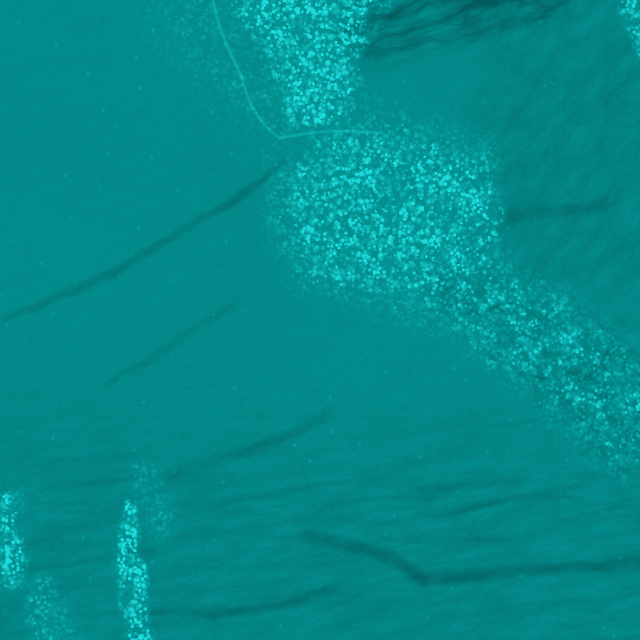
A Shadertoy shader for this texture:

```glsl
// Teal aerial terrain: calm slopes, dark creases, a pale path and bright speckled patches.

vec2 hash2(vec2 p) {
    vec3 q = fract(p.xyx * vec3(0.1031, 0.1030, 0.0973));
    q += dot(q, q.yzx + 33.33);
    return fract((q.xx + q.yz) * q.zy);
}

// Cellular noise: x = distance to nearest seed, y = random value of that seed
vec2 cells(vec2 p) {
    vec2 cell = floor(p), best = vec2(9.0, 0.0);
    for (int j = -1; j <= 1; j++)
    for (int i = -1; i <= 1; i++) {
        vec2 id = cell + vec2(i, j);
        vec2 seed = hash2(id + 400.0);
        float d = length(id + seed - p);
        if (d < best.x) best = vec2(d, hash2(id + 731.0).x);
    }
    return best;
}

// Layered sines, roughly -1 to 1
float waves(vec2 p) {
    float sum = 0.0, amp = 0.5;
    for (int i = 0; i < 4; i++) {
        sum += amp * sin(p.x + 1.7 * sin(p.y)) * cos(p.y * 0.9 + float(i));
        p = mat2(1.3, 1.4, -1.4, 1.3) * p + 2.1;
        amp *= 0.62;
    }
    return sum;
}

// Stretched layers of cells running along an angle, centred on zero
float streaks(vec2 p, float angle, float scale, float stretch) {
    float c = cos(angle), s = sin(angle), sum = 0.0, amp = 1.0;
    vec2 q = vec2(c * p.x + s * p.y, (c * p.y - s * p.x) * stretch) * scale;
    for (int i = 0; i < 3; i++) {
        sum += amp * (0.46 - cells(q).x);
        q = q * 2.1 + 7.3;
        amp *= 0.7;
    }
    return sum;
}

// Soft tapered capsule with radius going from ra to rb
float blob(vec2 p, vec2 a, vec2 b, float ra, float rb, float soft) {
    vec2 ab = b - a;
    float h = clamp(dot(p - a, ab) / dot(ab, ab), 0.0, 1.0);
    float d = length(p - a - ab * h) / mix(ra, rb, h);
    return 1.0 - smoothstep(1.0 - soft, 1.0 + soft, d);
}

// Bowed line; taper = 1 thins it out at both ends
float stroke(vec2 p, vec2 a, vec2 b, float bow, float width, float taper) {
    vec2 ab = b - a;
    float h = clamp(dot(p - a, ab) / dot(ab, ab), 0.0, 1.0);
    float arch = 4.0 * h * (1.0 - h);
    vec2 onLine = a + ab * h + normalize(vec2(-ab.y, ab.x)) * bow * arch;
    float fade = mix(1.0, smoothstep(0.0, 0.5, arch), taper);
    return fade * (1.0 - smoothstep(0.2, 1.3, length(p - onLine) / width));
}

// Clustered bright grains
float grains(vec2 p) {
    vec2 fine = cells(p * 175.0), coarse = cells(p * 95.0 + 40.0);
    return fine.y * fine.y * (1.0 - smoothstep(0.15, 0.8, fine.x))
         + 0.7 * coarse.y * coarse.y * (1.0 - smoothstep(0.1, 0.8, coarse.x));
}

float creases(vec2 p) {
    float dark = 0.75 * stroke(p, vec2(-0.03, 0.485), vec2(0.47, 0.77), -0.025, 0.008, 1.0);
    dark += 0.45 * stroke(p, vec2(0.15, 0.39), vec2(0.38, 0.54), -0.008, 0.007, 1.0);
    dark += 0.9 * stroke(p, vec2(0.46, 0.165), vec2(0.68, 0.09), 0.012, 0.013, 1.0);
    dark += 0.9 * stroke(p, vec2(0.62, 0.095), vec2(1.06, 0.13), -0.004, 0.012, 1.0);
    dark += 0.7 * stroke(p, vec2(0.21, 0.045), vec2(0.54, 0.085), -0.018, 0.009, 1.0);
    dark += 0.5 * stroke(p, vec2(0.24, 0.25), vec2(0.55, 0.37), -0.01, 0.012, 1.0);
    dark += 0.6 * stroke(p, vec2(0.77, 0.66), vec2(0.96, 0.69), -0.006, 0.012, 1.0);
    // Scattered minor folds on the lower slope
    for (int i = 0; i < 14; i++) {
        vec2 r = hash2(vec2(float(i) + 3.0, 17.0)), s = hash2(vec2(float(i), 53.0));
        vec2 start = vec2(r.x * 1.1 - 0.15, r.y * 0.33);
        vec2 run = vec2(0.12 + 0.16 * s.x, 0.06 * s.y - 0.01);
        dark += 0.32 * stroke(p, start, start + run, 0.025 * (s.x - 0.5), 0.007, 1.0);
    }
    return dark;
}

float path(vec2 p) {
    float line = stroke(p, vec2(0.33, 1.01), vec2(0.375, 0.885), -0.004, 0.0032, 0.0);
    line = max(line, stroke(p, vec2(0.375, 0.885), vec2(0.435, 0.785), -0.010, 0.0032, 0.0));
    return max(line, stroke(p, vec2(0.435, 0.785), vec2(0.59, 0.79), 0.007, 0.003, 0.0));
}

// Density of the bright speckled ground
float patches(vec2 p) {
    float m = 1.15 * blob(p, vec2(0.48, 1.03), vec2(0.50, 0.86), 0.125, 0.06, 0.25);
    float centre = blob(p, vec2(0.56, 0.67), vec2(0.68, 0.65), 0.12, 0.13, 0.5);
    m = max(m, 0.95 * centre * (1.0 - smoothstep(0.77, 0.80, p.x)));
    m = max(m, 0.65 * blob(p, vec2(0.73, 0.56), vec2(0.98, 0.35), 0.065, 0.075, 0.6));
    m = max(m, 1.3 * blob(p, vec2(0.203, 0.21), vec2(0.212, -0.01), 0.013, 0.022, 0.5));
    m = max(m, 1.1 * blob(p, vec2(0.005, 0.20), vec2(0.01, 0.10), 0.027, 0.024, 0.5));
    m = max(m, 0.5 * blob(p, vec2(0.06, 0.08), vec2(0.09, 0.0), 0.02, 0.03, 0.7));
    m = max(m, 0.3 * blob(p, vec2(0.22, 0.26), vec2(0.26, 0.17), 0.02, 0.02, 0.7));
    m = max(m, blob(p, vec2(1.0, 1.0), vec2(1.01, 0.93), 0.035, 0.02, 0.5));
    return max(m, 0.22 * blob(p, vec2(0.29, 1.0), vec2(0.52, 0.78), 0.06, 0.10, 0.7));
}

void mainImage(out vec4 fragColor, in vec2 fragCoord) {
    vec2 p = fragCoord / iResolution.xy;
    vec2 wobble = vec2(waves(p * 23.0), waves(p * 23.0 + 9.0));
    vec2 bent = p + 0.007 * wobble;

    // Broad slopes and their direction of relief
    float lower = 1.0 - smoothstep(0.18, 0.46, p.y + 0.04 * wobble.x);
    float hill = smoothstep(0.70, 0.80, bent.x) * smoothstep(0.48, 0.60, bent.y);
    float ridge = blob(bent, vec2(0.59, 0.96), vec2(0.86, 1.01), 0.055, 0.035, 0.5);
    float tail = blob(bent, vec2(0.72, 0.54), vec2(1.0, 0.37), 0.04, 0.10, 0.6);
    float tone = 0.538 + 0.008 * waves(p * 7.0) - 0.022 * lower - 0.03 * hill;
    tone += (0.008 + 0.035 * lower) * streaks(bent, 0.2, 9.0, 4.5);
    tone += 0.045 * hill * streaks(bent, 0.85, 12.0, 3.0);
    tone += ridge * (0.14 * streaks(bent, 0.3, 10.0, 4.0) - 0.085);
    tone += tail * (0.12 * streaks(bent, -0.7, 16.0, 2.5) - 0.045);
    tone -= 0.10 * creases(bent) * (0.8 + 0.4 * wobble.y);

    // Path, speckle and fine surface grain
    float clump = clamp(1.0 + 1.1 * streaks(p, 0.6, 24.0, 1.3), 0.3, 1.6);
    float density = patches(p + 0.016 * wobble);
    tone += density * (0.015 + 0.31 * clump * grains(p));
    tone += 0.09 * path(p + 0.003 * wobble);
    vec2 fleck = cells(p * 90.0 + 11.0);
    tone += 0.07 * smoothstep(0.975, 1.0, fleck.y) * (1.0 - smoothstep(0.1, 0.4, fleck.x));
    tone += 0.022 * (0.46 - cells(p * 150.0).x);

    tone = clamp(tone, 0.36, 0.86);
    fragColor = vec4(0.01 + 0.35 * max(tone - 0.56, 0.0), tone, tone + 0.002, 1.0);
}
```
